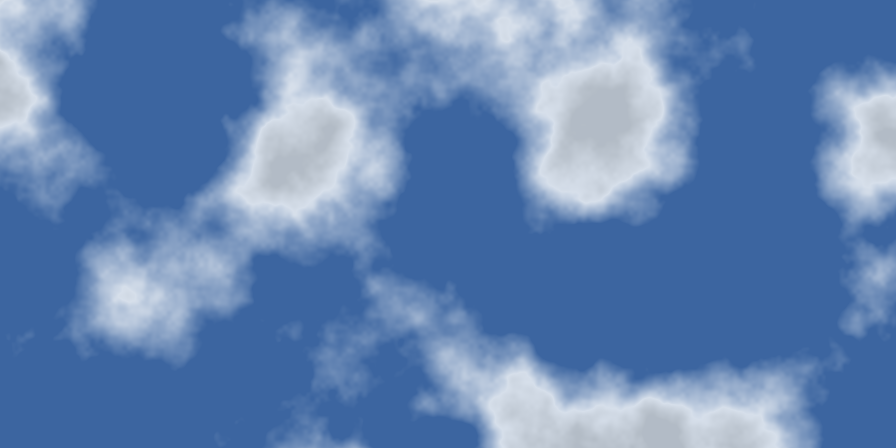
Write a Shadertoy shader that draws this texture.

```glsl
// Separate soft white clouds with pale grey cores on a flat blue sky.

const vec3 SKY_BLUE    = vec3(0.235, 0.396, 0.627);
const vec3 CLOUD_WHITE = vec3(0.840, 0.875, 0.920);
const vec3 CORE_GREY   = vec3(0.700, 0.735, 0.775);

const float CLOUD_SCALE = 3.0;   // lattice cells per canvas height
const int   OCTAVES     = 6;

// Polynomial permutation of the integers below 289.
float permute(float n) {
    return mod((34.0 * n + 1.0) * n, 289.0);
}

// The stride on y keeps neighbouring diagonals unrelated.
float hash(vec2 cell) {
    float column = permute(mod(cell.x, 289.0));
    return permute(mod(column + 5.0 * cell.y, 289.0)) / 289.0;
}

// Smoothly interpolated lattice noise, 0 to 1.
float valueNoise(vec2 p) {
    vec2 cell = floor(p);
    vec2 f = fract(p);
    vec2 w = f * f * (3.0 - 2.0 * f);
    float lower = mix(hash(cell), hash(cell + vec2(1.0, 0.0)), w.x);
    float upper = mix(hash(cell + vec2(0.0, 1.0)), hash(cell + vec2(1.0)), w.x);
    return mix(lower, upper, w.y);
}

// Layers of noise, each turned and twice as fine, to fray the edges.
float cloudDensity(vec2 p, float gain) {
    const mat2 turnAndDouble = mat2(1.6, 1.2, -1.2, 1.6);
    float sum = 0.0;
    float total = 0.0;
    float weight = 1.0;
    for (int i = 0; i < OCTAVES; i++) {
        sum += weight * valueNoise(p);
        total += weight;
        weight *= gain;
        p = turnAndDouble * p + vec2(37.3, 11.7);
    }
    return sum / total;
}

// Linear ramp from 0 at start to 1 at end.
float ramp(float start, float end, float x) {
    return clamp((x - start) / (end - start), 0.0, 1.0);
}

// Thin haze rises to white, then the thickest parts fall to grey.
vec3 cloudColor(float density) {
    float cover = ramp(0.462, 0.655, density);
    float core = ramp(0.655, 0.77, density);
    vec3 cloud = mix(CLOUD_WHITE, CORE_GREY, core);
    return mix(SKY_BLUE, cloud, cover);
}

void mainImage(out vec4 fragColor, in vec2 fragCoord) {
    vec2 uv = fragCoord / iResolution.y;
    vec2 offset = vec2(8.0, 0.0);
    float density = cloudDensity(uv * CLOUD_SCALE + offset, 0.5);
    fragColor = vec4(cloudColor(density), 1.0);
}
```
